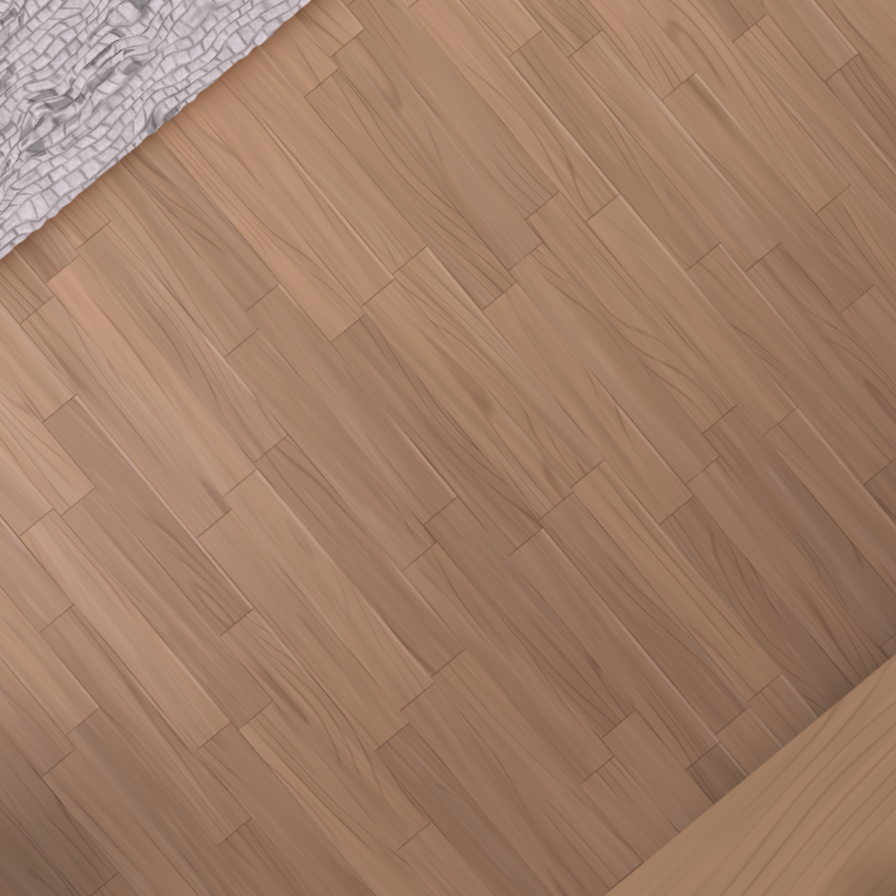
Write a three.js fragment shader that draws this texture.

```glsl
varying vec2 vUv;

const vec2 PLANK_SIZE = vec2(0.0508, 0.31);
const float RUG_EDGE = -0.546;
const float TABLE_EDGE = 0.431;

float hash(vec2 p) {
  vec3 q = fract(p.xyx * vec3(0.1031, 0.1030, 0.0973));
  q += dot(q, q.yzx + 33.33);
  return fract((q.x + q.y) * q.z);
}

float noise(vec2 p) {
  vec2 cell = floor(p);
  vec2 f = fract(p);
  f = f * f * (3.0 - 2.0 * f);
  float low = mix(hash(cell), hash(cell + vec2(1.0, 0.0)), f.x);
  float high = mix(hash(cell + vec2(0.0, 1.0)), hash(cell + 1.0), f.x);
  return mix(low, high, f.y);
}

float fbm(vec2 p) {
  float sum = 0.0;
  float weight = 0.5;
  for (int i = 0; i < 4; i++) {
    sum += weight * noise(p);
    p = p * 2.03 + 17.1;
    weight *= 0.5;
  }
  return sum / 0.9375;
}

// Soft line of the given half width around zero distance
float stroke(float dist, float halfWidth, float blur) {
  return 1.0 - smoothstep(halfWidth, halfWidth + blur, abs(dist));
}

// Thin growth rings: a ramp across the grain bent by stretched noise
float rings(vec2 p, float bend) {
  float field = p.x + bend * (noise(p * vec2(0.5, 1.0)) - 0.5);
  return stroke(fract(field) - 0.5, 0.02, 0.13);
}

// Broad light across the floor
vec3 floorLight(vec2 uv, float along) {
  vec3 bright = vec3(0.692, 0.540, 0.436);
  vec3 dim = vec3(0.562, 0.428, 0.343);
  vec3 color = mix(bright, dim, smoothstep(-0.55, 0.43, along));
  float leftGlow = 1.0 - smoothstep(0.0, 0.5, distance(uv, vec2(0.08, 0.45)));
  color += vec3(0.025, 0.030, 0.045) * leftGlow;
  color *= 1.0 - 0.22 * (1.0 - smoothstep(0.0, 0.28, length(uv)));
  return color * (1.0 - 0.05 * smoothstep(0.75, 1.1, uv.x));
}

vec3 planks(vec2 p, vec3 light) {
  // Randomly staggered strips
  float x = (p.x - 0.018) / PLANK_SIZE.x;
  float strip = floor(x);
  float y = p.y / PLANK_SIZE.y + hash(vec2(strip, 7.0));
  vec2 id = vec2(strip, floor(y));
  vec2 local = vec2(fract(x), fract(y));
  float tone = hash(id + 31.0);
  float seed = hash(id + 5.0) * 60.0;

  // Grain with its own slant on each plank
  vec2 g = vec2(p.x + p.y * (hash(id + 3.0) - 0.5) * 0.14, p.y) + seed;
  float streaks = fbm(g * vec2(110.0, 5.0));
  float fine = noise(g * vec2(420.0, 22.0));
  float broken = smoothstep(0.35, 0.75, noise(g * vec2(45.0, 8.0)));
  float ring = rings(g * vec2(75.0, 6.0), 3.2) * broken;
  vec3 color = light * (0.935 + 0.125 * tone);
  color *= 1.0 + 0.15 * (streaks - 0.5) + 0.04 * (fine - 0.5);
  color *= 1.0 - vec3(0.10, 0.13, 0.14) * ring;

  // Pale fibres, bleached bands and worn long edges
  vec3 pale = light * vec3(1.12, 1.20, 1.29);
  float fibre = smoothstep(0.72, 0.92, noise(g * vec2(300.0, 14.0)));
  float band = smoothstep(0.5, 0.85, noise(g * vec2(55.0, 3.0)));
  color = mix(color, pale, 0.24 * fibre + 0.22 * band);
  float worn = step(0.6, hash(id + 11.0)) * smoothstep(0.3, 0.7, noise(g * vec2(20.0, 11.0)));
  float rim = stroke((1.0 - local.x) * PLANK_SIZE.x - 0.003, 0.0005, 0.0022);
  color = mix(color, pale * 1.06, 0.6 * worn * rim);

  // Faint, broken seams
  vec2 gap = min(local, 1.0 - local) * PLANK_SIZE;
  float side = stroke(gap.x, 0.0002, 0.0014) * (0.1 + 0.55 * smoothstep(0.35, 0.8, noise(p * 16.0)));
  float joint = stroke(gap.y, 0.0002, 0.0014) * (0.4 + 0.5 * noise(p * 40.0));
  return color * (1.0 - vec3(0.20, 0.24, 0.26) * max(side, joint));
}

vec3 rug(vec2 p) {
  // Offset rows of knotted yarn
  vec2 q = p / vec2(0.0185, 0.0125);
  q += 1.5 * vec2(noise(q * 0.5), noise(q * 0.5 + 40.0));
  float row = floor(q.y);
  q.x += 0.5 * mod(row, 2.0) + 0.3 * hash(vec2(row, 2.0));
  vec2 id = floor(q);
  vec2 f = fract(q) - 0.5;
  float crease = max(smoothstep(0.32, 0.5, abs(f.x)), smoothstep(0.28, 0.5, abs(f.y)));
  crease *= 0.25 + 0.75 * noise(q * 1.4 + 8.0);
  float patches = smoothstep(0.48, 0.68, fbm(p * vec2(9.0, 24.0)));
  float fleck = patches * smoothstep(0.55, 0.8, noise(q * vec2(1.3, 2.2)));
  vec3 color = mix(vec3(0.805, 0.765, 0.785), vec3(0.56, 0.515, 0.52), crease);
  color *= 0.96 + 0.07 * hash(id + 4.0) + 0.10 * (noise(p * 320.0) - 0.5) + 0.10 * f.y;
  return color * (1.0 - 0.28 * fleck);
}

vec3 tableTop(vec2 p, vec2 uv) {
  vec2 g = vec2(p.y + 0.12 * p.x, p.x);
  float grain = fbm(g * vec2(120.0, 7.0));
  float ring = rings(g * vec2(48.0, 5.0), 2.0) * noise(g * vec2(20.0, 6.0));
  vec3 color = vec3(0.635, 0.492, 0.390) * (0.95 + 0.10 * grain);
  color *= 1.0 - vec3(0.09, 0.11, 0.13) * ring;
  float corner = 1.0 - smoothstep(0.02, 0.10, distance(uv, vec2(1.0, -0.02)));
  return color * (1.0 - 0.18 * corner);
}

void main() {
  // Shared frame: x across the planks, y along them
  vec2 across = vec2(0.769, 0.639);
  vec2 p = vec2(dot(vUv, across), dot(vUv, vec2(across.y, -across.x)));
  vec3 color = planks(p, floorLight(vUv, p.y));

  // Contact shadows beside the rug and the table
  float rugShadow = exp(-max(p.y - RUG_EDGE, 0.0) / 0.012);
  float tableShadow = exp(-max(TABLE_EDGE - p.y, 0.0) / 0.035);
  color *= 1.0 - vec3(0.24, 0.32, 0.38) * rugShadow;
  color *= 1.0 - 0.18 * tableShadow * smoothstep(0.55, 1.0, vUv.x);

  float rugLine = RUG_EDGE + 0.003 * (noise(vec2(p.x * 90.0, 3.0)) - 0.5);
  color = mix(color, rug(p), 1.0 - smoothstep(-0.0015, 0.0015, p.y - rugLine));
  color = mix(color, tableTop(p, vUv), smoothstep(-0.0015, 0.0015, p.y - TABLE_EDGE));
  gl_FragColor = vec4(color, 1.0);
}
```
